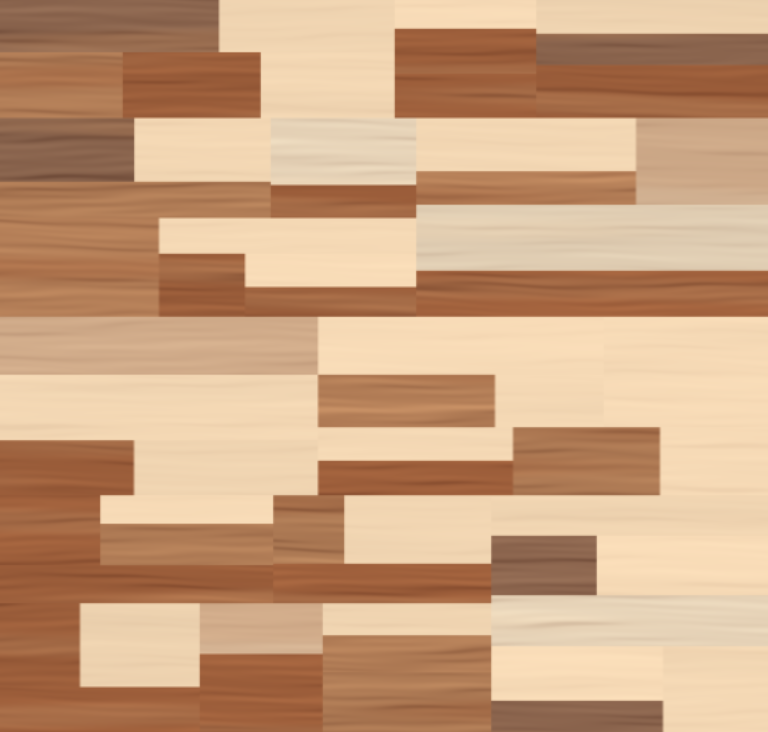
A Shadertoy shader for this texture:

```glsl
// Wood mosaic of pale and brown planks with horizontal grain.
// The canvas is cut again and again into uneven rectangles; each one gets
// a wood tone, and layered sines stretched along the plank make its grain.

const int   MAX_CUTS       = 9;
const float SMALL_PLANK    = 0.018;  // plank areas, canvas height = 1
const float LARGE_PLANK    = 0.062;
const float PLANK_ASPECT   = 3.0;    // usual width over height
const float CUT_MARGIN     = 0.31;   // nearest a cut comes to an edge
const float EDGE_SOFTNESS  = 0.0023;
const float CREAM_CONTRAST = 0.016;
const float ASH_CONTRAST   = 0.045;
const float BROWN_CONTRAST = 0.115;
const float BAND_STRENGTH  = 0.45;   // drift to the neighbouring wood tone

const vec3 CREAM      = vec3(0.955, 0.845, 0.705);
const vec3 ASH        = vec3(0.885, 0.810, 0.705);
const vec3 TAN        = vec3(0.810, 0.665, 0.535);
const vec3 RED_BROWN  = vec3(0.615, 0.370, 0.230);
const vec3 OAK        = vec3(0.690, 0.485, 0.335);
const vec3 GREY_BROWN = vec3(0.545, 0.395, 0.305);

// Integer hash of a plank number and a channel, 0 to 1
float random(uint id, uint channel) {
    uint h = id * 747796405u + channel * 2891336453u + 12345u;
    h = ((h >> ((h >> 28u) + 4u)) ^ h) * 277803737u;
    h = (h >> 22u) ^ h;
    return float(h & 65535u) / 65535.0;
}

// Number of the plank at p; its lowest bit tells the side of the last cut
uint findPlank(vec2 p, vec2 canvas) {
    vec2 low = vec2(0.0), high = canvas;
    uint id = 1u;
    for (int i = 0; i < MAX_CUTS; i++) {
        vec2 size = high - low;
        float chance = random(id, 1u);
        if (size.x * size.y < mix(SMALL_PLANK, LARGE_PLANK, chance * chance)) break;

        float ratio = mix(CUT_MARGIN, 1.0 - CUT_MARGIN, random(id, 2u));
        float limit = PLANK_ASPECT * mix(0.6, 1.4, random(id, 3u));
        int axis = size.x < limit * size.y ? 1 : 0;
        float cut = mix(low[axis], high[axis], ratio);
        bool upper = p[axis] > cut;
        if (upper) low[axis] = cut; else high[axis] = cut;
        id = id * 2u + (upper ? 1u : 0u);
    }
    return id;
}

// Nearly straight streaks, about -1 to 1, the finer ones shorter
float grain(vec2 q, float shift) {
    float bend = 0.0025 * sin(q.x * 11.0 + 2.0 * sin(q.y * 17.0))
               + 0.0008 * sin(q.x * 43.0 + q.y * 120.0);
    float sum = 0.0, weight = 0.27, frequency = 85.0;
    for (int i = 0; i < 5; i++) {
        float octave = float(i);
        float fade = 0.6 + 0.4 * sin(q.x * (8.0 + 5.0 * octave) + q.y * (47.0 + 20.0 * octave));
        float phase = 1.2 * sin(q.x * (3.0 + 2.0 * octave) + q.y * 23.0 + octave * 2.4);
        sum += weight * fade * sin((q.y + bend) * frequency + phase + shift * octave);
        weight *= 1.03;
        frequency *= 1.59;
    }
    return sum;
}

vec3 plankColour(vec2 p, vec2 canvas) {
    uint id = findPlank(p, canvas);
    bool pale = (id & 1u) == 1u;
    float pick = fract(float(id) * 0.618034);
    float shift = 40.0 * random(id, 4u);
    vec2 q = p + vec2(shift, 0.37 * shift);

    // Wood tone, the tone its broad bands drift to, and grain contrast
    vec3 wood = CREAM, band = CREAM * 0.97;
    float contrast = CREAM_CONTRAST;
    if (pale) {
        if (pick > 0.64) { wood = ASH; band = mix(ASH, CREAM, 0.6); contrast = ASH_CONTRAST; }
        if (pick > 0.90) { wood = TAN; band = mix(TAN, ASH, 0.5); }
    } else {
        wood = RED_BROWN; band = OAK; contrast = BROWN_CONTRAST;
        if (pick > 0.54) { wood = OAK; band = RED_BROWN; }
        if (pick > 0.84) { wood = GREY_BROWN; band = OAK; }
    }
    float drift = sin(q.y * 44.0 + 0.9 * sin(q.x * 5.0)) + 0.6 * sin(q.y * 97.0 + q.x * 2.0);
    wood = mix(wood, band, BAND_STRENGTH * smoothstep(0.2, 1.5, drift));
    wood *= 1.0 + 0.05 * (random(id, 5u) - 0.5);

    // Streaks: lighter lines, with darker veins in the troughs
    float streak = grain(q, shift);
    float vein = smoothstep(0.25, 0.9, -streak);
    contrast *= mix(0.75, 1.25, random(id, 6u));
    vec3 tint = vec3(0.85, 1.1, 1.2);
    return wood * (1.0 + contrast * tint * (streak - 0.8 * vein));
}

void mainImage(out vec4 fragColor, in vec2 fragCoord) {
    vec2 canvas = iResolution.xy / iResolution.y;
    vec2 p = fragCoord / iResolution.y;

    // Soft plank edges: bell-weighted grid of samples
    vec3 colour = vec3(0.0);
    float total = 0.0;
    for (int y = -2; y <= 2; y++)
        for (int x = -2; x <= 2; x++) {
            vec2 offset = vec2(x, y) * 0.5;
            float weight = exp(-1.5 * dot(offset, offset));
            // Sample rows sit closer, so that the grain stays crisp
            vec2 spread = EDGE_SOFTNESS * vec2(1.0, 0.75);
            colour += weight * plankColour(p + spread * offset, canvas);
            total += weight;
        }

    fragColor = vec4(colour / total, 1.0);
}
```
